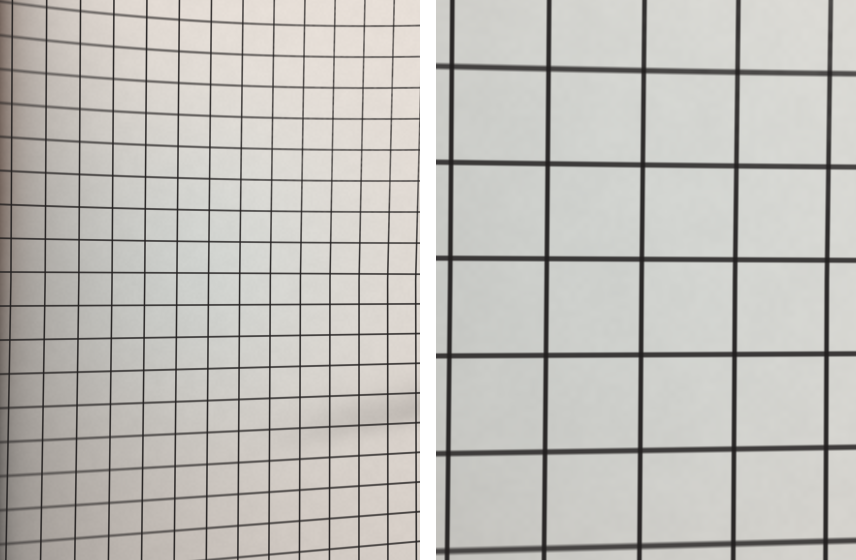
Left: the whole. Right: its middle third, enlarged.
This pattern is drawn by a WebGL 2 fragment shader. Its source:

```glsl
#version 300 es
precision highp float;

uniform vec2 u_resolution;
out vec4 fragColor;

// Paper and ink
const vec3 WARM_TINT = vec3(1.0, 0.963, 0.930);
const vec3 COOL_TINT = vec3(0.975, 0.985, 0.967);
const vec3 EDGE_TINT = vec3(1.0, 0.87, 0.80);
const vec3 INK = vec3(0.13, 0.12, 0.12);
const float PAPER_LIGHT = 0.885;
const float GRAIN = 0.012;

// Columns, in canvas widths: the spacing shrinks towards the right
const float FIRST_COLUMN = 0.026;
const float COLUMN_STEP = 0.0821;
const float COLUMN_SHRINK = 0.000613;

// Rows, in canvas heights below the top: they fan out from a level row
const float LEVEL_ROW = 0.4857;
const float LEVEL_TILT = 0.0039;
const vec3 UPPER_STEP = vec3(0.0604, -0.0122, 0.0073);
const vec3 LOWER_STEP = vec3(0.0608, -0.0078, 0.0);

// Line half widths and edge softness, in canvas widths
const float COLUMN_HALF = 0.0018;
const float ROW_HALF = 0.0020;
const float SHARP = 0.0011;
const float DEFOCUS = 0.0030;

float hash(vec2 p) {
  p = fract(p * vec2(0.1031, 0.1030));
  p += dot(p, p.yx + 33.33);
  return fract((p.x + p.y) * p.x * 7.13);
}

float noise(vec2 p) {
  vec2 cell = floor(p), f = fract(p);
  f = f * f * (3.0 - 2.0 * f);
  return mix(mix(hash(cell), hash(cell + vec2(1, 0)), f.x),
             mix(hash(cell + vec2(0, 1)), hash(cell + vec2(1, 1)), f.x), f.y);
}

float stroke(float dist, float halfWidth, float soft) {
  float s = max(soft, 0.75 / u_resolution.x);
  return 1.0 - smoothstep(halfWidth - s, halfWidth + s, dist);
}

// Distance to the nearest column, after the slight lean of the sheet
float columnDistance(vec2 uv) {
  float t = uv.y * 2.0 - 1.0;
  float lean = t > 0.0 ? t * (0.0035 + 0.0139 * uv.x * uv.x)
                       : -t * (-0.0122 + 0.0139 * uv.x);
  float x = uv.x - lean - FIRST_COLUMN;
  float root = sqrt(max(COLUMN_STEP * COLUMN_STEP - 4.0 * COLUMN_SHRINK * x, 0.0));
  float column = (COLUMN_STEP - root) / (2.0 * COLUMN_SHRINK);
  return abs(column - round(column)) * root;
}

// Distance to the nearest row, in canvas widths
float rowDistance(vec2 uv) {
  float y = 1.0 - uv.y - LEVEL_ROW - LEVEL_TILT * uv.x;
  vec3 bend = y < 0.0 ? UPPER_STEP : LOWER_STEP;
  float rowStep = dot(bend, vec3(1.0, uv.x, uv.x * uv.x));
  float row = y / rowStep;
  return abs(row - round(row)) * rowStep * u_resolution.y / u_resolution.x;
}

vec3 paper(vec2 uv) {
  // Light fades into the fold on the left, more broadly near the bottom
  float reach = mix(0.45, 0.13, uv.y);
  float light = PAPER_LIGHT - 0.27 * exp(-uv.x / reach) - 0.17 * exp(-uv.x / 0.025);
  light += 0.02 * smoothstep(0.5, 1.0, uv.y) - 0.015 * smoothstep(0.5, 0.0, uv.y);

  // Soft shadow entering from the right
  float across = uv.y - (0.205 + 0.16 * (uv.x - 0.6));
  float band = across > 0.0 ? exp(-pow(across / 0.045, 2.0)) : exp(-pow(across / 0.025, 2.0));
  light -= 0.10 * band * smoothstep(0.55, 1.0, uv.x);

  vec2 fromCentre = (uv - vec2(0.46, 0.52)) / vec2(0.42, 0.30);
  vec3 tint = mix(WARM_TINT, COOL_TINT, exp(-dot(fromCentre, fromCentre)));
  tint = mix(tint, EDGE_TINT, exp(-uv.x / 0.035) * smoothstep(0.1, 0.7, uv.y));

  float grain = noise(uv * vec2(190.0, 250.0)) + noise(uv * vec2(40.0, 53.0)) - 1.0;
  return tint * (light + GRAIN * grain);
}

void main() {
  vec2 uv = gl_FragCoord.xy / u_resolution;
  vec3 colour = paper(uv);

  // Rows lose focus away from the middle, mostly on the left
  float offLevel = smoothstep(0.03, 0.36, abs(uv.y - 0.5));
  float blur = offLevel * (1.0 - 0.8 * uv.x);
  float upperRight = smoothstep(0.35, 0.85, uv.x) * smoothstep(0.45, 0.75, uv.y);
  float wear = upperRight * (0.25 + 0.25 * noise(uv * vec2(150.0, 200.0)));

  float rows = stroke(rowDistance(uv), ROW_HALF + 0.0012 * blur, SHARP + DEFOCUS * blur);
  rows *= mix(0.86, 0.52, blur) * (1.0 - 0.6 * wear);

  float columns = stroke(columnDistance(uv), COLUMN_HALF, SHARP);
  columns *= 0.95 * (1.0 - 0.8 * wear);

  colour = mix(colour, INK, rows);
  colour = mix(colour, INK, columns);
  fragColor = vec4(colour, 1.0);
}
```
